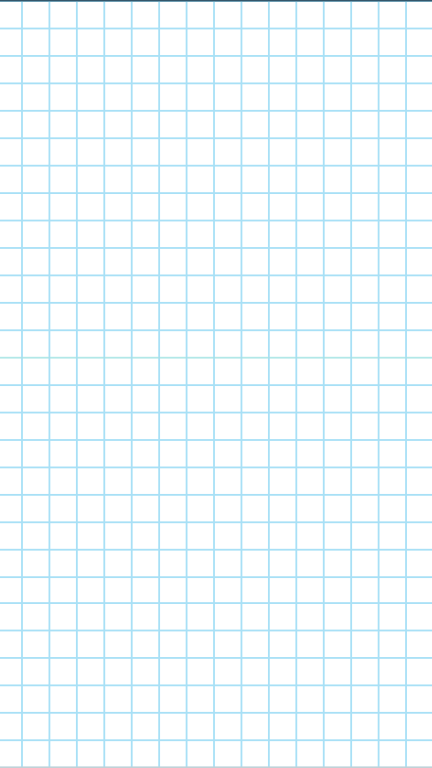
Give the GLSL for this pattern, as a WebGL 1 fragment shader.

```glsl
precision highp float;

uniform vec2 u_resolution;

// Coverage of a stroke at distance d from its centre, softened over one pixel
float stroke(float d, float width, float pixel) {
  return clamp((0.5 * width - abs(d)) / pixel + 0.5, 0.0, 1.0);
}

void main() {
  // Canvas widths, measured from the top left corner
  float pixel = 1.0 / u_resolution.x;
  float height = u_resolution.y * pixel;
  vec2 p = vec2(gl_FragCoord.x, u_resolution.y - gl_FragCoord.y) * pixel;

  // The lowest rows sit slightly higher than the regular spacing
  float slip = 0.0035 * step(1.366, p.y);

  // Square ruling
  float pitch = 0.0635;
  vec2 cell = (p + vec2(0.0, slip) - vec2(0.0509, 0.0660)) / pitch;
  vec2 index = floor(cell + 0.5);
  vec2 offset = (cell - index) * pitch;
  float column = stroke(offset.x, 0.0042, pixel);
  float row = stroke(offset.y, 0.0042, pixel);

  // One row is printed in a greener ink
  vec3 blue = vec3(0.66, 0.88, 0.965);
  vec3 green = vec3(0.70, 0.91, 0.91);
  vec3 rowInk = mix(blue, green, 1.0 - step(0.5, abs(index.y - 12.0)));

  vec3 color = mix(vec3(1.0), rowInk, row);
  color = mix(color, min(color, blue), column);

  // Dark top edge and grey bottom edge
  color = mix(color, vec3(0.20, 0.34, 0.42), stroke(p.y, 0.0069, pixel));
  color = mix(color, vec3(0.76, 0.82, 0.84), stroke(height - p.y, 0.0069, pixel));

  gl_FragColor = vec4(color, 1.0);
}
```
